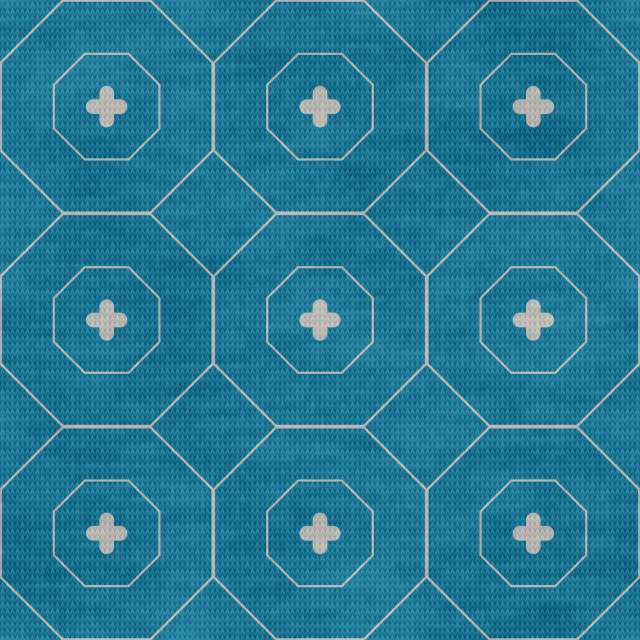
Give the GLSL for this pattern, as a Shadertoy shader.

```glsl
// Knitted teal cloth printed with pale octagons, nested octagons and rounded crosses.
const float REPEATS = 3.0;
const vec2 STITCHES = vec2(128.0, 96.0);    // columns and rows across the canvas
const float STITCH_SLOPE = 1.3;
const float OUTER_RADIUS = 0.497;           // lengths below are in cells
const float OUTER_HALF_LINE = 0.0056;
const float INNER_RADIUS = 0.2475;
const float INNER_HALF_LINE = 0.0050;
const float ARM_LENGTH = 0.0625;
const float ARM_RADIUS = 0.0345;
const float MOTTLE = 0.55;
const float STREAKS = 0.28;
const float STITCH_VARIATION = 0.22;
const vec3 CLOTH_LIGHT = vec3(0.165, 0.525, 0.635);
const vec3 CLOTH_DARK = vec3(0.0, 0.33, 0.45);
const vec3 INK_LIGHT = vec3(0.765, 0.755, 0.735);
const vec3 INK_DARK = vec3(0.62, 0.62, 0.605);
const float TAU = 6.2831853;

float hash(vec2 p) {
    vec3 q = fract(p.xyx * vec3(0.1031, 0.1030, 0.0973));
    q += dot(q, q.yzx + 33.33);
    return fract((q.x + q.y) * q.z);
}

// Value noise that wraps after a whole number of lattice cells.
float wrapNoise(vec2 uv, vec2 period) {
    vec2 p = uv * period;
    vec2 i = floor(p);
    vec2 f = fract(p);
    f = f * f * (3.0 - 2.0 * f);
    vec2 a = mod(i, period);
    vec2 b = mod(i + 1.0, period);
    return mix(mix(hash(a), hash(vec2(b.x, a.y)), f.x),
               mix(hash(vec2(a.x, b.y)), hash(b), f.x), f.y);
}

float wrapFbm(vec2 uv, vec2 period) {
    float sum = 0.0;
    float weight = 0.5;
    for (int i = 0; i < 4; i++) {
        sum += weight * wrapNoise(uv, period);
        period *= 2.0;
        weight *= 0.5;
    }
    return sum / 0.9375;
}

float octagon(vec2 p, float radius) {
    p = abs(p);
    return max(max(p.x, p.y), (p.x + p.y) * 0.70710678) - radius;
}

float roundedCross(vec2 p) {
    p = abs(p);
    p = vec2(max(p.x, p.y), min(p.x, p.y));
    p.x -= min(p.x, ARM_LENGTH);
    return length(p) - ARM_RADIUS;
}

// Depth of the grooves between slanted stitches: 0 on the yarn, 1 in the gaps.
float knitGrooves(vec2 uv) {
    vec2 s = uv * STITCHES;
    float side = abs(fract(s.x) - 0.5);
    float along = s.y + STITCH_SLOPE * side;
    float seam = 0.5 + 0.5 * cos(TAU * along);
    float gap = 0.5 + 0.5 * cos(TAU * s.x);
    float tone = hash(mod(vec2(floor(s.x), floor(along)), STITCHES)) - 0.5;
    return 0.55 * seam * seam + 0.38 * gap * gap + STITCH_VARIATION * tone;
}

void mainImage(out vec4 fragColor, in vec2 fragCoord) {
    vec2 uv = fragCoord / iResolution.xy;
    vec2 cell = fract(uv * REPEATS) - 0.5;
    float aa = 0.75 * REPEATS / min(iResolution.x, iResolution.y);

    // Printed shapes
    float outer = abs(octagon(cell, OUTER_RADIUS)) - OUTER_HALF_LINE;
    float inner = abs(octagon(cell, INNER_RADIUS)) - INNER_HALF_LINE;
    float shape = min(min(outer, inner), roundedCross(cell));
    float ink = 1.0 - smoothstep(-aa, aa, shape);

    // Knit relief, soft patches and faint horizontal streaks
    float grooves = knitGrooves(uv);
    float patches = MOTTLE * (wrapFbm(uv, vec2(7.0, 9.0)) - 0.5);
    float streaks = STREAKS * (wrapNoise(uv, vec2(14.0, 96.0)) - 0.5);
    float shade = clamp(grooves + patches + streaks, -0.12, 1.0);

    vec3 cloth = mix(CLOTH_LIGHT, CLOTH_DARK, shade);
    vec3 print = mix(INK_LIGHT, INK_DARK, shade);
    fragColor = vec4(mix(cloth, print, ink), 1.0);
}
```
